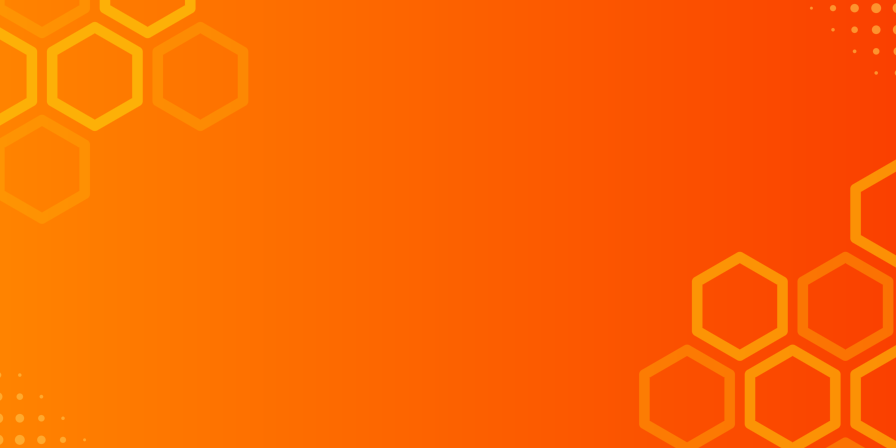
Write a Shadertoy shader that draws this background.

```glsl
#define LEFT_COLOR vec3(1.0, 0.515, 0.0)
#define RIGHT_COLOR vec3(0.98, 0.25, 0.0)
#define HEX_COLOR vec3(0.99, 0.70, 0.03)
#define DOT_COLOR vec3(1.0, 0.75, 0.28)
#define HEX_PITCH 0.2357
#define HEX_APOTHEM 0.0952
#define HEX_STROKE 0.0118
#define DOT_PITCH 0.0482
#define DOT_ORIGIN vec2(-0.004, 0.0182)
#define DOT_RADIUS 0.0115
#define DOT_ALPHA 0.65

// Antialiased coverage of a signed distance
float cover(float d) {
    float softness = 0.75 / iResolution.y;
    return 1.0 - smoothstep(-softness, softness, d);
}

// Signed distance to a hexagon with vertical sides
float hexagon(vec2 p, float apothem) {
    const vec2 axis = vec2(-0.8660254, 0.5);
    p = abs(p.yx);
    p -= 2.0 * min(dot(axis, p), 0.0) * axis;
    float halfSide = apothem * 0.57735;
    p -= vec2(clamp(p.x, -halfSide, halfSide), apothem);
    return length(p) * sign(p.y);
}

// Rows of outlined hexagons going down from an anchor.
// start: offset in half pitches, count: cells per row, faint: index of the dim cell
float honeycomb(vec2 p, vec4 start, vec4 count, vec4 faint, vec2 alphas) {
    float alpha = 0.0;
    for (int row = 0; row < 4; row++) {
        for (float cell = 0.0; cell < 3.0; cell++) {
            if (cell >= count[row]) break;
            vec2 center = HEX_PITCH * vec2(0.5 * start[row] + cell, -0.879 * float(row));
            float ring = abs(hexagon(p - center, HEX_APOTHEM)) - HEX_STROKE;
            float strength = cell == faint[row] ? alphas.y : alphas.x;
            alpha = max(alpha, strength * cover(ring));
        }
    }
    return alpha;
}

// Dot grid shrinking away from the corner at the origin
float halftone(vec2 p) {
    vec2 id = clamp(round((p - DOT_ORIGIN) / DOT_PITCH), vec2(0.0), vec2(4.0, 3.0));
    float radius = DOT_RADIUS - 0.00052 * dot(id, id) - 0.00083 * id.x * id.y;
    if (radius < 0.001) return 0.0;
    return cover(length(p - DOT_ORIGIN - id * DOT_PITCH) - radius);
}

void mainImage(out vec4 fragColor, in vec2 fragCoord) {
    vec2 p = fragCoord / iResolution.y;
    vec2 size = vec2(iResolution.x / iResolution.y, 1.0);

    // Background gradient
    vec3 color = mix(LEFT_COLOR, RIGHT_COLOR, p.x / size.x);

    // Honeycombs at the upper left and lower right
    float upper = honeycomb(p - vec2(0.0938, 1.0365), vec4(0, -1, 0, 0),
                            vec4(2, 3, 1, 0), vec4(0, 2, 0, -1), vec2(0.95, 0.35));
    float lower = honeycomb(p - vec2(size.x + 0.005, 0.5234), vec4(0, -3, -4, -1),
                            vec4(1, 2, 3, 1), vec4(-1, 1, 0, 0), vec2(0.7, 0.43));
    color = mix(color, HEX_COLOR, max(upper, lower));

    // Dots in two opposite corners
    vec2 corner = p.x < 0.5 * size.x ? p : size - p;
    color = mix(color, DOT_COLOR, DOT_ALPHA * halftone(corner));

    fragColor = vec4(color, 1.0);
}
```
